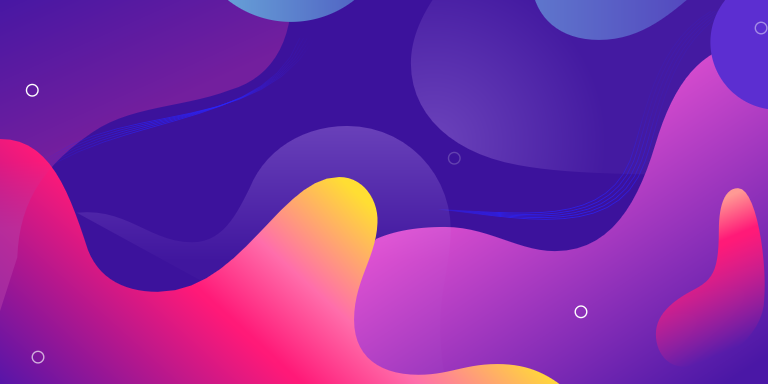
This background is drawn by a Shadertoy shader. Its source:

```glsl
// Path state: sample point, pen position, squared distance, inside sign
vec2 p, origin, pen;
float nearest, side;

void moveTo(vec2 a) { origin = pen = a; nearest = 1e9; side = 1.0; }

void lineTo(vec2 b) {
    vec2 e = b - pen, w = p - pen;
    vec2 d = w - e * clamp(dot(w, e) / max(dot(e, e), 1e-6), 0.0, 1.0);
    nearest = min(nearest, dot(d, d));
    if ((pen.y > p.y) != (b.y > p.y) && w.x < e.x * w.y / e.y) side = -side;
    pen = b;
}

// Cubic curve from the pen through two handles to an end point
void curve(float ax, float ay, float bx, float by, float x, float y) {
    vec2 a = pen;
    for (int i = 1; i <= 14; i++) {
        float t = float(i) / 14.0, s = 1.0 - t;
        lineTo(s * s * s * a + 3.0 * s * t * (s * vec2(ax, ay) + t * vec2(bx, by)) + t * t * t * vec2(x, y));
    }
}

// Coverage of a signed distance, with a one pixel soft edge
float cover(float d) { return clamp(0.5 - d * iResolution.y / 100.0, 0.0, 1.0); }

float fillPath() { lineTo(origin); return cover(side * sqrt(nearest)); }

float ramp(float a, float b, float x) { return clamp((x - a) / (b - a), 0.0, 1.0); }

void mainImage(out vec4 fragColor, in vec2 fragCoord) {
    // The canvas is 200 wide and 100 high
    p = 100.0 * fragCoord / iResolution.y;
    vec3 hotPink = vec3(1, 0.1, 0.47), lilac = vec3(0.75, 0.6, 0.95);
    vec3 strandBlue = vec3(0.16, 0.14, 1);
    vec3 col = vec3(0.235, 0.07, 0.61);

    // Plum sheet in the upper left
    moveTo(vec2(76, 102));
    curve(76., 88., 70., 79.5, 60., 76.6); curve(48., 72., 34., 72.5, 24., 65.5);
    curve(10., 56., 5., 46., 4.5, 33.);
    lineTo(vec2(-9)); lineTo(vec2(-9, 102));
    float sheet = fillPath();
    float plum = ramp(0.0, 46.0, 0.45 * p.x + 100.0 - p.y);
    col = mix(col, mix(vec3(0.28, 0.09, 0.64), vec3(0.45, 0.12, 0.62), plum), sheet);

    // Pale veil in the upper right
    moveTo(vec2(114, 102));
    curve(109., 95., 107., 89., 107., 83.5); curve(107., 70., 118., 60., 135., 57.);
    curve(148., 54.6, 165., 54.4, 205., 54.4);
    lineTo(vec2(205, 102));
    col = mix(col, lilac, fillPath() * mix(0.36, 0.06, ramp(0.0, 45.0, distance(p, vec2(113, 63)))));

    // Blue caps on the top edge
    vec3 capBlue = mix(vec3(0.4, 0.62, 0.84), vec3(0.32, 0.4, 0.77), ramp(60.0, 92.0, p.x));
    col = mix(col, capBlue, cover(distance(p, vec2(75.8, 121)) - 26.7));
    moveTo(vec2(139, 101));
    curve(141., 94., 147., 89.6, 156., 89.6); curve(166., 89.6, 173., 95., 180., 101.);
    capBlue = mix(vec3(0.37, 0.46, 0.8), vec3(0.33, 0.29, 0.75), ramp(140.0, 178.0, p.x));
    col = mix(col, capBlue, fillPath());

    // Two bundles of fine strands
    for (int i = 0; i < 5; i++) {
        float k = float(i);
        moveTo(vec2(4, 50));
        curve(22. + k, 77. - 1.4 * k, 65. + k, 61. + k, 82. - k, 90.);
        float glow = 0.7 * ramp(8.0, 38.0, p.x) * ramp(82.0, 52.0, p.x);
        col = mix(col, strandBlue, cover(sqrt(nearest) - 0.1) * glow);
        moveTo(vec2(114, 45.5));
        curve(136., 44.5 - 0.3 * k, 157. + k, 41. - k, 164. + k, 58.);
        curve(168. + k, 69., 170. + k, 88., 185. + k, 97.);
        glow = ramp(114.0, 130.0, p.x) * mix(0.8, 0.12, ramp(45.0, 72.0, p.y));
        col = mix(col, strandBlue, cover(sqrt(nearest) - 0.1) * glow);
    }

    // Orchid wave on the right
    moveTo(vec2(60, -9)); lineTo(vec2(98, 37.8));
    curve(103., 40., 109., 40.9, 115.9, 40.9); curve(127., 40.9, 135., 34.6, 144.5, 34.6);
    curve(159., 34.6, 166., 47., 170.6, 62.2); curve(175., 77., 181., 85., 190., 88.);
    lineTo(vec2(210, 90)); lineTo(vec2(210, -9));
    float orchid = ramp(24.0, 104.0, dot(p, vec2(0.55, -0.83)));
    col = mix(col, mix(vec3(0.88, 0.31, 0.82), vec3(0.29, 0.09, 0.65), orchid), fillPath());

    // Translucent dome in the middle
    moveTo(vec2(20, 44.6));
    curve(33., 46., 39., 36.9, 50., 36.9); curve(58., 36.9, 61.5, 44., 65., 51.);
    curve(69., 61., 79., 67.2, 90.4, 67.2); curve(105.5, 67.2, 117.4, 55., 117.4, 40.);
    curve(117., 25., 111., 20., 118., -9.);
    col = mix(col, lilac, fillPath() * mix(0.03, 0.35, ramp(32.0, 68.0, p.y)));

    // Pink wave with a yellow crest
    moveTo(vec2(0, 63.8));
    curve(13., 64., 18., 50., 22.9, 34.9); curve(26., 27., 33., 24., 41.1, 24.);
    curve(63., 24., 73., 54., 88.3, 53.9); curve(94.5, 54., 98.6, 48., 98.3, 42.);
    curve(98., 33., 92.2, 27., 92.2, 16.7); curve(92.2, 7., 99., 2.4, 109., 2.4);
    curve(117., 2.4, 121., 5.2, 129.5, 5.2); curve(137., 5.2, 142., 3., 147., -1.);
    lineTo(vec2(-9));
    float slope = dot(p, vec2(0.67, 0.74));
    vec3 wave = mix(vec3(0.34, 0.08, 0.66), hotPink, ramp(0.0, 52.0, slope));
    wave = mix(wave, vec3(1, 0.43, 0.67), ramp(53.0, 73.0, slope));
    wave = mix(wave, vec3(1, 0.87, 0.2), ramp(73.0, 99.0, slope));
    wave = mix(wave, vec3(0.72, 0.25, 0.66), 0.5 * sheet * ramp(58.0, 40.0, p.y));
    col = mix(col, wave, fillPath());

    // Violet disc and red drop
    col = mix(col, vec3(0.36, 0.18, 0.82), cover(distance(p, vec2(202.6, 89)) - 17.6));
    moveTo(vec2(192.2, 51));
    curve(188.5, 51., 187.2, 46., 187.2, 40.); curve(187.2, 29., 185.5, 27., 180., 24.2);
    curve(175., 21.5, 170.8, 18., 170.8, 13.); curve(170.8, 8., 174., 4.5, 178., 4.5);
    curve(190., 4.5, 199., 14., 199., 22.); curve(199.8, 32., 197., 51., origin.x, origin.y);
    slope = dot(p, vec2(-0.39, 0.92));
    vec3 drop = mix(hotPink, vec3(1, 0.6, 0.58), ramp(-39.0, -29.0, slope));
    col = mix(col, drop, fillPath() * ramp(-66.0, -40.0, slope));

    // Small rings, as x, y and opacity
    vec3 rings[5] = vec3[5](vec3(8.4, 76.5, 1), vec3(151.3, 18.8, 1), vec3(9.9, 7, 0.65),
        vec3(118.3, 58.8, 0.2), vec3(198.2, 92.7, 0.45));
    for (int i = 0; i < 5; i++)
        col = mix(col, vec3(1), rings[i].z * cover(abs(distance(p, rings[i].xy) - 1.5) - 0.18));
    fragColor = vec4(col, 1);
}
```
